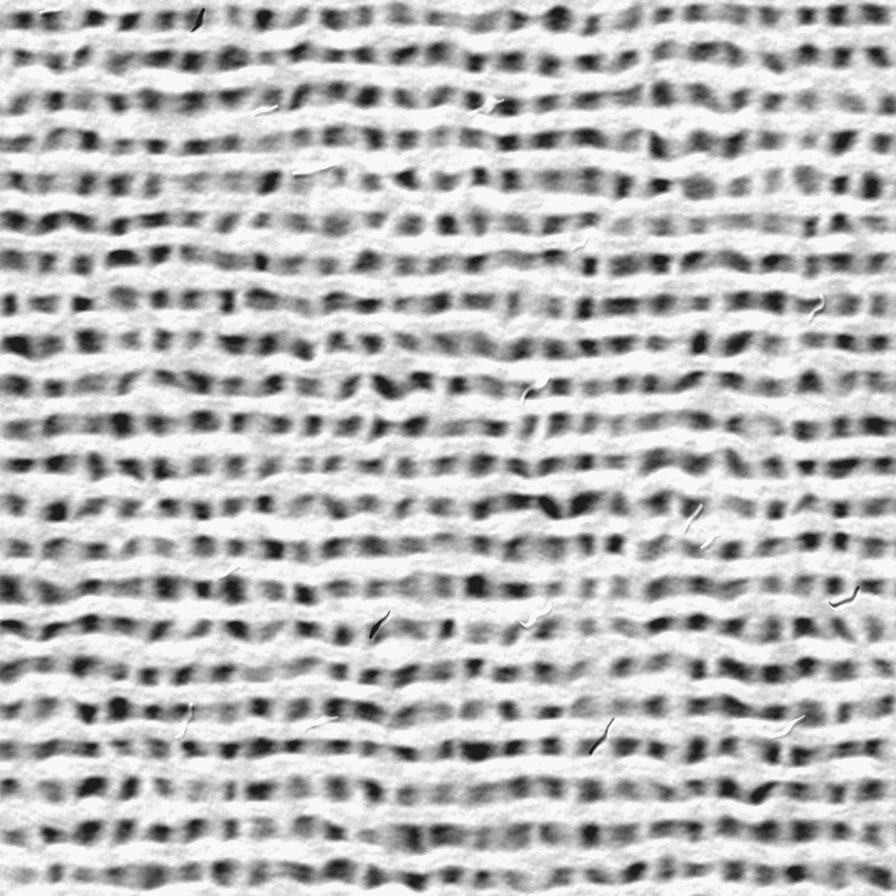
A WebGL 2 fragment shader for this texture:

```glsl
#version 300 es
precision highp float;
// Coarse plain-weave cloth in grey: soft weft ridges, small dark pits, fuzz and loose fibres.

uniform vec2 u_resolution;
out vec4 outColor;

const float PI = 3.14159;
const vec2 REPEATS = vec2(25.0, 22.0);    // warp and weft threads across the canvas
const vec3 SHADOW = vec3(0.22);
const vec3 LIGHT = vec3(0.93);
const vec2 WOBBLE = vec2(0.6, 0.3);       // slow drift of the threads, in cells
const vec2 KINK = vec2(0.40, 0.30);       // local bending of the threads, in cells
const float FUZZ = 0.44;                  // height of the surface roughness
const vec2 LIGHT_STEP = vec2(-0.0018, 0.0042);
const float RELIEF = 0.65;                // strength of the slope shading
const int FIBRES = 18;
const float FIBRE_WIDTH = 0.0036;

float hash(vec2 p) {
    vec3 q = fract(p.xyx * 0.1031);
    q += dot(q, q.yzx + 33.33);
    return fract((q.x + q.y) * q.z);
}

float noise(vec2 p) {
    vec2 i = floor(p), f = fract(p);
    f = f * f * (3.0 - 2.0 * f);
    return mix(mix(hash(i), hash(i + vec2(1, 0)), f.x),
               mix(hash(i + vec2(0, 1)), hash(i + vec2(1, 1)), f.x), f.y);
}

vec2 noise2(vec2 p) {
    return vec2(noise(p), noise(p + 71.7)) - 0.5;
}

// Rough surface: octaves of noise, centred on zero
float roughness(vec2 uv) {
    float sum = 0.0, gain = 0.5;
    vec2 p = uv * vec2(48.0, 62.0);
    for (int i = 0; i < 4; i++) {
        sum += gain * (noise(p) - 0.5);
        p = mat2(1.6, 1.2, -1.2, 1.6) * p + 19.3;
        gain *= 0.62;
    }
    return sum;
}

float segmentDistance(vec2 p, vec2 halfSpan) {
    float t = clamp(dot(p, halfSpan) / dot(halfSpan, halfSpan), -1.0, 1.0);
    return length(p - halfSpan * t) * (1.0 + abs(t));
}

// Scattered loose fibres (raised) and snags (sunken), tapered and frayed
float fibres(vec2 uv) {
    float sum = 0.0;
    vec2 bent = uv + 0.012 * noise2(uv * 70.0);
    for (int i = 0; i < FIBRES; i++) {
        float id = float(i) + 1.0;
        vec2 centre = vec2(hash(vec2(id, 3.0)), hash(vec2(id, 17.0)));
        float angle = mix(0.2, 1.4, hash(vec2(id, 29.0)));
        float span = mix(0.006, 0.022, hash(vec2(id, 41.0)));
        float d = segmentDistance(bent - centre, span * vec2(cos(angle), sin(angle)));
        float lift = hash(vec2(id, 53.0)) < 0.3 ? -0.45 : 0.35;
        sum += lift * (1.0 - smoothstep(0.0, 1.6, d / FIBRE_WIDTH));
    }
    return sum;
}

// Weave height: near 1 on the threads, near 0 in the pits
float height(vec2 uv) {
    vec2 p = uv * REPEATS;
    p += WOBBLE * noise2(uv * vec2(7.0, 9.0)) + KINK * noise2(uv * REPEATS * 1.3 + 5.0);

    // Threads pass over and under each other in a checker
    float over = cos(PI * p.x) * cos(PI * p.y);
    vec2 thread = 0.5 + 0.5 * cos(2.0 * PI * p);
    float weft = smoothstep(0.0, 0.90, thread.y) - 0.10 * over;
    float warp = thread.x * mix(0.45, 1.0, noise(p * 0.9 + 13.0)) + 0.14 * over;

    // Uneven pit depth, from nearly closed to deep
    float gap = (1.0 - weft) * (1.0 - clamp(warp, 0.0, 1.0));
    gap *= mix(0.45, 1.25, noise(p * 1.2 + 37.0));
    return 1.0 - gap + FUZZ * roughness(uv) + fibres(uv);
}

void main() {
    vec2 uv = gl_FragCoord.xy / u_resolution;
    float h = height(uv);
    float slope = h - height(uv + LIGHT_STEP);

    // Depth shading, slope shading and broad uneven wear
    float tone = h + RELIEF * slope + 0.06 * (noise(uv * 5.0 + 8.0) - 0.5);
    tone = clamp(tone - 0.02, -0.15, 1.06);
    outColor = vec4(mix(SHADOW, LIGHT, tone), 1.0);
}
```
